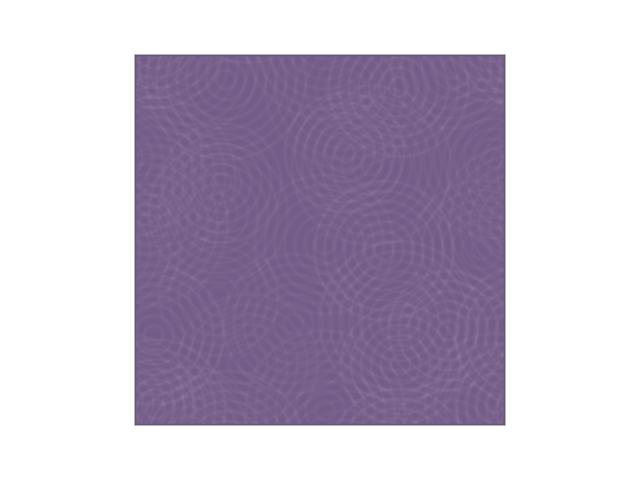
This pattern is drawn by a WebGL 2 fragment shader. Its source:

```glsl
#version 300 es
precision highp float;
// A violet square on white, covered with faint, overlapping sets of rings.
// Ring centres sit on a jittered grid that wraps across the square, and each
// set adds a thin veil of white. The plain margin lets the canvas tile.

uniform vec2 u_resolution;
out vec4 outColor;

// Lengths are in canvas heights.
const vec3 PAPER = vec3(1.0);
const vec3 VIOLET = vec3(0.453, 0.362, 0.532);
const vec3 RIM = vec3(0.40, 0.34, 0.45);
const float HALF_SIDE = 0.3864;
const float RIM_WIDTH = 0.0036;
const float GRID = 5.0;           // ring sets along each side
const float JITTER = 0.75;        // share of a cell a centre may roam
const float RING_STEP = 0.0208;
const float RING_SOFTNESS = 0.0034;
const float INNER_RADIUS = 0.020;
const float MIN_RINGS = 6.0;
const float EXTRA_RINGS = 2.0;
const float MIN_VEIL = 0.028;
const float MAX_VEIL = 0.046;

vec2 hash22(vec2 p) {
    vec3 q = fract(vec3(p.xyx) * vec3(0.1031, 0.1030, 0.0973));
    q += dot(q, q.yzx + 33.33);
    return fract((q.xx + q.yz) * q.zy);
}

// Signed distance to an axis-aligned square around the origin.
float squareDistance(vec2 p, float halfSide) {
    vec2 d = abs(p) - halfSide;
    return length(max(d, 0.0)) + min(max(d.x, d.y), 0.0);
}

// Soft concentric lines between the inner radius and the last ring.
float ringLines(float radius, float count) {
    float index = round((radius - INNER_RADIUS) / RING_STEP);
    index = clamp(index, 0.0, count - 1.0);
    float offset = (radius - INNER_RADIUS - index * RING_STEP) / RING_SOFTNESS;
    return exp(-offset * offset);
}

// Summed veil of all ring sets that can reach p.
float ringVeil(vec2 p) {
    float cellSize = 2.0 * HALF_SIDE / GRID;
    vec2 gridPos = (p + HALF_SIDE) / cellSize;
    vec2 home = floor(gridPos);
    float veil = 0.0;
    for (int y = -2; y <= 2; y++) {
        for (int x = -2; x <= 2; x++) {
            vec2 cell = home + vec2(x, y);
            vec2 seed = mod(cell, GRID) + 7.0;
            vec2 center = cell + 0.5 + JITTER * (hash22(seed) - 0.5);
            vec2 style = hash22(seed + 41.0);
            float count = MIN_RINGS + floor(style.x * (EXTRA_RINGS + 1.0));
            float radius = length(gridPos - center) * cellSize;
            veil += ringLines(radius, count) * mix(MIN_VEIL, MAX_VEIL, style.y);
        }
    }
    return veil;
}

void main() {
    vec2 p = (gl_FragCoord.xy - 0.5 * u_resolution) / u_resolution.y;
    float pixel = 1.0 / u_resolution.y;
    float d = squareDistance(p, HALF_SIDE);

    // Ringed violet, then its thin dark rim, then the paper around it.
    vec3 color = mix(VIOLET, PAPER, ringVeil(p));
    float rim = clamp(0.5 + (d + RIM_WIDTH) / pixel, 0.0, 1.0);
    color = mix(color, RIM, rim);
    float inside = clamp(0.5 - d / pixel, 0.0, 1.0);
    outColor = vec4(mix(PAPER, color, inside), 1.0);
}
```
